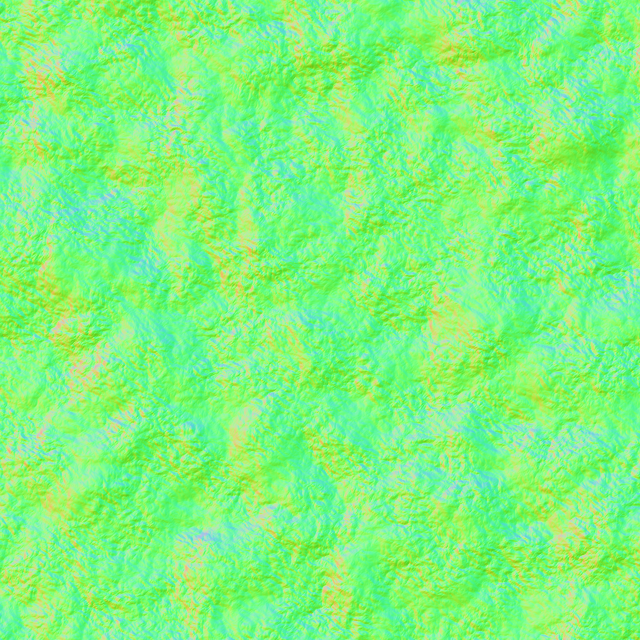
Reproduce this texture map procedurally as a WebGL 2 fragment shader.

```glsl
#version 300 es
precision highp float;

uniform vec2 u_resolution;
out vec4 fragColor;

vec2 gradientAt(vec2 cell) {
    float h = fract(sin(dot(cell, vec2(127.1, 311.7))) * 43758.5453);
    return vec2(cos(6.2832 * h), sin(6.2832 * h));
}

float noise(vec2 p) {
    vec2 i = floor(p), f = fract(p);
    vec2 u = f * f * f * (f * (f * 6.0 - 15.0) + 10.0);
    float a = dot(gradientAt(i), f);
    float b = dot(gradientAt(i + vec2(1, 0)), f - vec2(1, 0));
    float c = dot(gradientAt(i + vec2(0, 1)), f - vec2(0, 1));
    float d = dot(gradientAt(i + vec2(1, 1)), f - vec2(1, 1));
    return mix(mix(a, b, u.x), mix(c, d, u.x), u.y);
}

// Rounded lumps separated by narrow creases
float billow(vec2 p) {
    float n = noise(p);
    return sqrt(n * n + 0.003);
}

float height(vec2 p) {
    // Bend the domain so the lumps lose their regularity
    p += 0.012 * vec2(noise(p * 9.0 + 3.7), noise(p * 9.0 + 41.3));
    p += 0.003 * vec2(noise(p * 37.0 + 17.1), noise(p * 37.0 + 9.4));

    // Fine grain softens over small smooth patches
    float rough = mix(0.6, 1.3, smoothstep(-0.35, 0.15, noise(p * 13.0 + 71.0)));

    // Broad swells, then lumps of shrinking size
    float sum = 0.03 * noise(p * 5.0 + 27.0) + 0.012 * noise(p * 12.0 + 53.0);
    float freq = 6.0;
    vec2 q = p;
    for (int i = 0; i < 6; i++) {
        sum += billow(q * freq + float(i) * 19.3) * (i < 3 ? 0.17 : 0.19 * rough) / freq;
        q = mat2(0.8, 0.6, -0.6, 0.8) * q;
        freq *= 1.98;
    }

    // Short tilted ripples
    vec2 along = mat2(0.88, 0.47, -0.47, 0.88) * p;
    return sum + 0.0017 * rough * noise(along * vec2(85.0, 150.0));
}

void main() {
    vec2 p = gl_FragCoord.xy / u_resolution.y + 2.3;
    float e = 0.0009;
    vec2 slope = vec2(height(p + vec2(e, 0)) - height(p - vec2(e, 0)),
                      height(p + vec2(0, e)) - height(p - vec2(0, e))) / (2.0 * e);

    // Left-facing sides are steeper than right-facing ones
    slope.x += 0.5 * slope.x * slope.x - 0.04;

    // Surface normal with green pointing out of the surface
    vec3 normal = normalize(vec3(slope.x, 1.0, -1.1 * slope.y));
    fragColor = vec4(0.5 + 0.5 * normal, 1.0);
}
```
